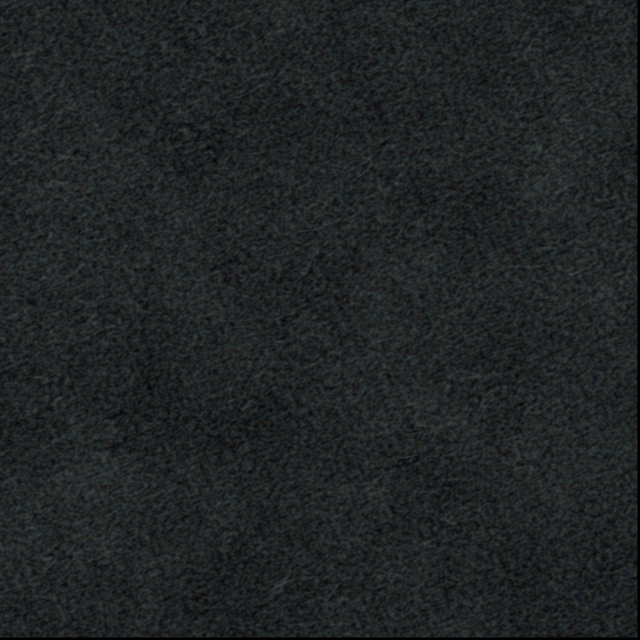
Give the GLSL for this texture, as a WebGL 1 fragment shader.

```glsl
precision highp float;
uniform vec2 u_resolution;

#define BASE_COLOR vec3(0.123, 0.138, 0.141)
#define LIGHT_TINT vec3(0.92, 1.08, 1.0)
#define GRAIN_SCALE 105.0
#define GRAIN_CONTRAST 0.135
#define MOTTLE_CONTRAST 0.042
#define HUE_CONTRAST 0.034
#define CREASE_SCALE vec2(15.0, 48.0)
#define CREASE_WIDTH 0.13
#define CREASE_LIGHT 0.055
#define CREASE_ANGLE 0.42
#define EDGE_WIDTH 0.004

float hash(vec2 p) {
  vec3 q = fract(vec3(p.xyx) * 0.1031);
  q += dot(q, q.yzx + 33.33);
  return fract((q.x + q.y) * q.z);
}

float cornerSlope(vec2 cell, vec2 offset) {
  float angle = 6.2832 * hash(cell);
  return dot(vec2(cos(angle), sin(angle)), offset);
}

float gradientNoise(vec2 p) {
  vec2 cell = floor(p);
  vec2 f = p - cell;
  vec2 blend = f * f * f * (f * (f * 6.0 - 15.0) + 10.0);
  vec2 e = vec2(0.0, 1.0);
  float low = mix(cornerSlope(cell, f), cornerSlope(cell + e.yx, f - e.yx), blend.x);
  float high = mix(cornerSlope(cell + e.xy, f - e.xy), cornerSlope(cell + e.yy, f - e.yy), blend.x);
  return mix(low, high, blend.y);
}

vec2 rotate(vec2 p, float angle) {
  float c = cos(angle), s = sin(angle);
  return vec2(c * p.x + s * p.y, c * p.y - s * p.x);
}

// Thin raised wrinkles with a shaded lower side, broken into short strands
float creases(vec2 uv) {
  vec2 bend = vec2(gradientNoise(uv * 7.0 + 31.0), gradientNoise(uv * 7.0 + 67.0));
  vec2 p = rotate(uv + 0.035 * bend, CREASE_ANGLE) + 5.0;
  float height = gradientNoise(p * CREASE_SCALE) + 0.12 * gradientNoise(p * 90.0);
  float ridge = 1.0 - smoothstep(0.0, CREASE_WIDTH, abs(height));
  float shade = 1.0 - smoothstep(0.0, CREASE_WIDTH, abs(height + 1.7 * CREASE_WIDTH));
  float strands = smoothstep(-0.05, 0.3, gradientNoise(p * vec2(19.0, 34.0) + 11.0));
  float center = 1.0 - smoothstep(0.1, 0.6, length(uv - vec2(0.47, 0.54)));
  float patches = smoothstep(-0.25, 0.45, gradientNoise(uv * 5.0 + 43.0) + 0.35 * center);
  return (ridge - 0.6 * shade) * strands * patches;
}

void main() {
  vec2 uv = gl_FragCoord.xy / u_resolution;

  // Fine grain, slightly drawn out along the creases
  vec2 g = rotate(uv, CREASE_ANGLE) * vec2(0.85, 1.1) * GRAIN_SCALE + 150.0;
  float grain = 0.6 * gradientNoise(g) + 0.65 * gradientNoise(g * 1.83 + 17.0);

  // Broad cloudy patches
  float mottle = gradientNoise(uv * 4.0 + 3.0) + 0.6 * gradientNoise(uv * 10.0 + 23.0)
               + 0.6 * gradientNoise(uv * 28.0 + 51.0);

  float light = GRAIN_CONTRAST * grain + MOTTLE_CONTRAST * mottle + CREASE_LIGHT * creases(uv);
  vec3 color = BASE_COLOR + LIGHT_TINT * light;

  // Faint drift between warm and blue specks
  color += HUE_CONTRAST * gradientNoise(uv * 90.0 + 71.0) * vec3(0.7, -0.1, -0.7);
  color += HUE_CONTRAST * gradientNoise(uv * 120.0 + 97.0) * vec3(-0.3, 0.35, -0.3);

  // Black rim on the right and bottom
  float inset = min(1.0 - uv.x, uv.y);
  color *= smoothstep(0.6 * EDGE_WIDTH, 1.4 * EDGE_WIDTH, inset);

  gl_FragColor = vec4(clamp(color, 0.0, 1.0), 1.0);
}
```
